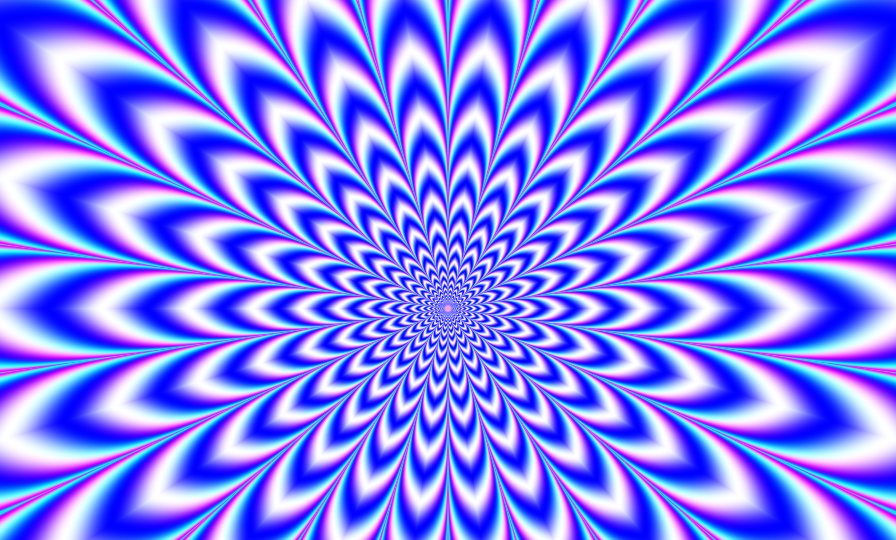
Write a WebGL 1 fragment shader that draws this pattern.

```glsl
precision highp float;

uniform vec2 u_resolution;

#define PETALS 22.0
#define CENTER vec2(0.5, 0.4286)
#define TIP_RADIUS 0.641
#define RED_SWEEP 0.36
#define GREEN_SWEEP 0.50
#define SEAM_SOFTNESS 0.02
#define HUB_RADIUS 0.006
#define HUB_COLOR vec3(1.0, 0.62, 0.88)

const float TAU = 6.28318;

// Cosine wave that fades to its mean when a cycle nears pixel size
float filteredWave(float phase, float footprint) {
    float x = 0.5 * TAU * footprint;
    return 0.5 + 0.5 * cos(TAU * phase) * exp(-x * x / 6.0);
}

// One channel: log-spaced rings bent inward towards the petal seams
float petalBands(float rings, float seamGap, float radius, float sweep, float pixel) {
    float phase = rings - sweep * log(seamGap);
    float radialSlope = PETALS / TAU;
    float angularSlope = sweep * 2.0 * PETALS / (TAU * seamGap);
    float footprint = pixel * length(vec2(radialSlope, angularSlope)) / radius;
    return filteredWave(phase, footprint);
}

void main() {
    float pixel = 1.0 / u_resolution.y;
    vec2 p = (gl_FragCoord.xy - CENTER * u_resolution) * pixel;
    float radius = max(length(p), 0.0005);

    // Polar coordinates: ring count, and distance from petal axis (0) to seam (1)
    float rings = log(radius / TIP_RADIUS) * PETALS / TAU;
    float petal = atan(p.y, p.x + 0.000001) * PETALS / TAU;
    float fromAxis = 2.0 * abs(fract(petal + 0.5) - 0.5);
    float seamGap = 1.0 - fromAxis + SEAM_SOFTNESS;

    // Green sweeps faster than red, parting white into cyan and magenta
    float red = petalBands(rings, seamGap, radius, RED_SWEEP, pixel);
    float green = petalBands(rings, seamGap, radius, GREEN_SWEEP, pixel);
    vec3 color = vec3(red, green, 1.0);

    // Small pink hub
    float hub = 1.0 - smoothstep(HUB_RADIUS - pixel, HUB_RADIUS + pixel, radius);
    gl_FragColor = vec4(mix(color, HUB_COLOR, hub), 1.0);
}
```
